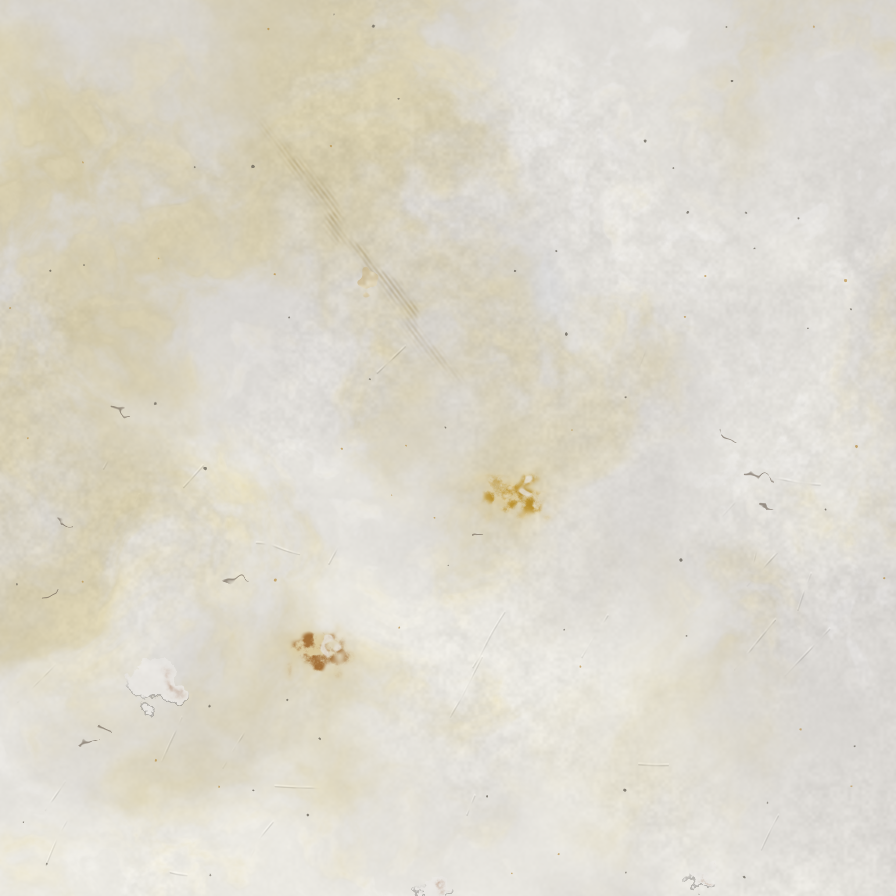
Reproduce this texture procedurally as a WebGL 2 fragment shader.

```glsl
#version 300 es
precision highp float;
uniform vec2 u_resolution;
out vec4 fragColor;

float hash(vec2 p) {
  vec3 q = fract(vec3(p.xyx) * 0.1031);
  q += dot(q, q.yzx + 33.33);
  return fract((q.x + q.y) * q.z);
}

vec2 hash2(vec2 p) { return vec2(hash(p), hash(p + 57.3)); }

float noise(vec2 p) {
  vec2 i = floor(p), f = fract(p);
  f = f * f * (3.0 - 2.0 * f);
  return mix(mix(hash(i), hash(i + vec2(1, 0)), f.x),
             mix(hash(i + vec2(0, 1)), hash(i + vec2(1, 1)), f.x), f.y);
}

float fbm(vec2 p) {
  float sum = 0.0, amp = 0.5;
  for (int i = 0; i < 5; i++) {
    sum += amp * noise(p);
    p = mat2(1.6, 1.2, -1.2, 1.6) * p + 17.7;
    amp *= 0.5;
  }
  return sum / 0.97;
}

// x: distance to the segment, y: position along it from 0 to 1
vec2 segment(vec2 p, vec2 a, vec2 b) {
  vec2 d = b - a;
  float t = clamp(dot(p - a, d) / dot(d, d), 0.0, 1.0);
  return vec2(length(p - a - d * t), t);
}

float blob(vec2 p, vec2 center, vec2 size) {
  return exp(-dot((p - center) / size, (p - center) / size));
}

float stroke(float dist, float width, float px) {
  return 1.0 - smoothstep(width - px * 0.5, width + px, dist);
}

// Broken rust patch: ochre wash, brown grains and a pale flake
vec3 rust(vec3 col, vec2 p, vec2 center, float size, vec3 tint) {
  vec2 q = p - center + 0.8 * size * (vec2(noise(p * 90.0), noise(p * 90.0 + 9.0)) - 0.5);
  float halo = blob(q, vec2(0), vec2(size * 1.2, size * 0.8));
  float grain = smoothstep(0.35, 0.7, fbm(p * 110.0));
  col = mix(col, vec3(0.85, 0.75, 0.5), 0.6 * halo);
  col = mix(col, tint, smoothstep(0.25, 0.8, halo) * grain);
  float flake = 1.0 - smoothstep(0.2, 0.42, length(q - vec2(0.4, 0.15) * size) / size);
  return mix(col, vec3(0.9, 0.88, 0.84), 0.85 * flake);
}

void main() {
  vec2 p = gl_FragCoord.xy / u_resolution;
  float px = 1.0 / min(u_resolution.x, u_resolution.y);
  vec2 warp = vec2(fbm(p * 5.0 + 3.0), fbm(p * 5.0 + 41.0)) - 0.5;

  // Plaster: warm grey above and right, brighter toward the lower left
  float light = fbm(p * 4.5 + warp + 8.0) + 0.42 * (0.5 - p.y) + 0.16 * (0.5 - p.x);
  vec3 col = mix(vec3(0.853, 0.842, 0.826), vec3(0.922, 0.914, 0.888), smoothstep(0.3, 0.9, light));

  // Yellow staining with a fine curdled mottle
  float stain = fbm(p * 5.0 + warp * 2.0 + 21.0) + 0.15 * (p.y - p.x) + 0.05 * (p.y - 0.5);
  stain += 0.12 * blob(p, vec2(0.27, 0.8), vec2(0.22, 0.25)) + 0.1 * blob(p, vec2(0.56, 0.6), vec2(0.05, 0.3));
  stain -= 0.3 * blob(p + warp * 0.12, vec2(0.24, 0.6), vec2(0.08, 0.1));
  float curd = fbm(p * 42.0 + warp * 6.0);
  float patchy = smoothstep(0.35, 0.6, fbm(p * 6.0 + 63.0));
  float wash = smoothstep(0.38, 1.0, stain + (0.12 + 0.4 * patchy) * (curd - 0.5));
  col *= mix(vec3(1), vec3(0.962, 0.928, 0.79), wash);
  col += 0.04 * patchy * smoothstep(0.5, 0.72, curd) * vec3(0.6, 0.65, 0.85);
  col = mix(col, vec3(0.85, 0.855, 0.87), 0.7 * blob(p + warp * 0.06, vec2(0.6, 0.68), vec2(0.026, 0.038)));

  // Diagonal gouge with parallel fine lines
  vec2 g = segment(p + 0.014 * (noise(p * 35.0) - 0.5), vec2(0.28, 0.88), vec2(0.52, 0.56));
  float ridge = 0.5 + 0.5 * sin(dot(p, vec2(0.8, 0.6)) * 1300.0);
  float gouge = exp(-g.x * g.x / 0.00006) * smoothstep(0.0, 0.2, g.y) * smoothstep(1.0, 0.85, g.y);
  col -= gouge * (0.02 + 0.1 * ridge * noise(p * 70.0)) * vec3(0.8, 1.0, 1.4);
  float chipEdge = length((p - vec2(0.412, 0.687)) * vec2(1.4, 1.0)) + 0.018 * (noise(p * 130.0) - 0.5);
  col = mix(col, mix(vec3(0.78, 0.7, 0.53), vec3(0.9, 0.86, 0.75), noise(p * 190.0)), stroke(chipEdge, 0.011, px * 2.0) * 0.8);

  // Rust patches
  col = rust(col, p, vec2(0.575, 0.446), 0.029, vec3(0.74, 0.58, 0.2));
  col = rust(col, p, vec2(0.355, 0.272), 0.028, vec3(0.64, 0.44, 0.22));

  // Flaked paint with a shaded lower rim
  for (int i = 0; i < 3; i++) {
    float k = float(i);
    vec2 q = p - vec2(0.175 + 0.305 * k, 0.235 - 0.345 * k + 0.12 * k * k);
    q += 0.022 * (vec2(fbm(p * 50.0), fbm(p * 50.0 + 7.0)) - 0.5) * vec2(2.0, 2.5);
    float size = 0.028 / (1.0 + k);
    float d = length(q * vec2(0.85, 1.2)) - size;
    col = mix(col, vec3(0.915, 0.905, 0.89), 0.8 * stroke(d, 0.0, px * 1.5));
    col -= 0.2 * stroke(abs(d), 0.001, px) * smoothstep(0.2, -0.6, q.y / size);
    float pit = blob(q, vec2(0.5, 0.0) * size, vec2(0.3 * size));
    col = mix(col, vec3(0.74, 0.63, 0.55), pit * (0.3 + 0.6 * noise(p * 240.0)));
  }

  // Faint scratches, each a dark line beside a pale one
  for (int i = 0; i < 30; i++) {
    vec2 id = vec2(float(i) * 3.7, 5.0);
    vec2 start = mix(vec2(0.02), vec2(0.95, 0.6), hash2(id));
    float angle = hash(id + 2.0) < 0.6 ? 0.75 + 0.5 * hash(id + 4.0) : -0.3 * hash(id + 4.0);
    vec2 end = start + (0.015 + 0.06 * hash(id + 6.0)) * vec2(cos(angle), sin(angle));
    vec2 q = p + 0.006 * (noise(p * 30.0) - 0.5);
    float fade = smoothstep(0.2, 0.8, noise(p * 90.0));
    col -= 0.09 * fade * stroke(segment(q, start, end).x, 0.0005, px);
    col += 0.04 * fade * stroke(segment(q - vec2(0.0, 0.002), start, end).x, 0.0007, px);
  }

  // Short jagged hairline cracks
  for (int i = 0; i < 10; i++) {
    vec2 id = vec2(float(i) * 7.3, 91.0);
    vec2 start = mix(vec2(0.04, 0.03), vec2(0.9, 0.55), hash2(id));
    vec2 end = start + vec2(0.01 + 0.018 * hash(id + 3.0), 0.02 * hash(id + 5.0) - 0.01);
    vec2 s = segment(p + 0.012 * (vec2(noise(p * 130.0), noise(p * 130.0 + 5.0)) - 0.5), start, end);
    col = mix(col, vec3(0.42, 0.37, 0.32), 0.6 * stroke(s.x, 0.0008 * (1.0 - 0.7 * s.y), px));
  }

  // Scattered dark and ochre specks
  vec2 cell = floor(p * 15.0);
  vec2 spot = (cell + 0.15 + 0.7 * hash2(cell + 12.0)) / 15.0;
  float radius = 0.0006 + 0.001 * pow(hash(cell + 31.0), 4.0);
  vec3 speck = mix(vec3(0.36, 0.34, 0.3), vec3(0.72, 0.55, 0.25), step(0.7, hash(cell + 77.0)));
  float shape = length(p - spot) + 0.001 * (noise(p * 500.0) - 0.5);
  col = mix(col, speck, 0.7 * step(0.65, hash(cell + 5.0)) * stroke(shape, radius, px));

  // Fine surface grain, strongest where the plaster is worn
  float worn = 0.5 + smoothstep(0.4, 0.7, fbm(p * 5.0 + 80.0));
  col += worn * (0.022 * (noise(p * 250.0) - 0.5) + 0.045 * (fbm(p * 75.0 + 30.0) - 0.5));
  fragColor = vec4(clamp(col, 0.0, 1.0), 1.0);
}
```
